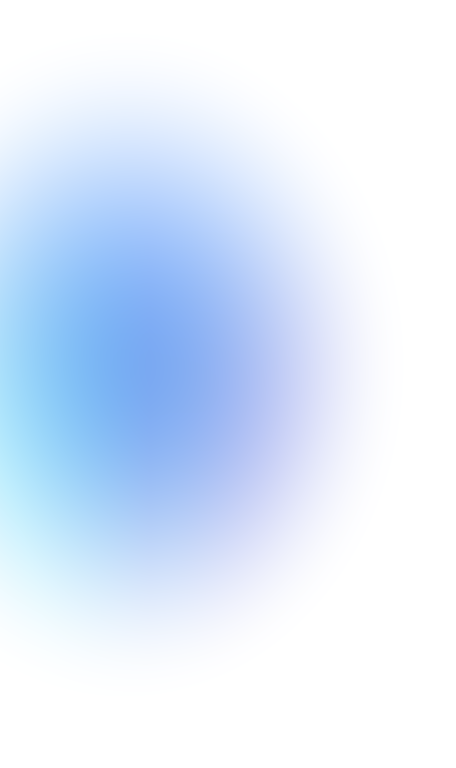
Give the GLSL for this background, as a WebGL 1 fragment shader.

```glsl
precision highp float;
// Soft oval glow on white: blue core, cyan lower left, violet right.

uniform vec2 u_resolution;

#define GLOW_CENTER vec2(0.274, 0.525)
#define GLOW_RADIUS vec2(0.640, 0.452)
#define GLOW_FALLOFF 2.3
#define GLOW_STRENGTH 0.53
#define HUE_AXIS 0.329
#define HUE_SPREAD 2.3
#define HUE_TILT 2.7

// Tints are stored as the light each one removes from white, relative to red.
const vec3 CYAN_INK = vec3(1.0, 0.27, 0.03);
const vec3 BLUE_INK = vec3(1.0, 0.65, 0.10);
const vec3 SKY_INK = vec3(1.0, 0.62, 0.03);
const vec3 VIOLET_INK = vec3(1.0, 0.88, 0.17);

// Bell-shaped oval that fades smoothly to zero at its rim.
float ovalGlow(vec2 uv) {
  vec2 offset = (uv - GLOW_CENTER) / GLOW_RADIUS;
  return pow(max(1.0 - dot(offset, offset), 0.0), GLOW_FALLOFF);
}

// Cyan to violet across the canvas, with a wider spread towards the bottom.
vec3 inkAt(vec2 uv) {
  float spread = HUE_SPREAD * max(1.0 + HUE_TILT * (0.505 - uv.y), 0.3);
  float hue = clamp((uv.x - HUE_AXIS) * spread, -1.0, 1.0);
  vec3 core = mix(BLUE_INK, SKY_INK, smoothstep(0.50, 0.76, uv.y));
  vec3 ink = mix(core, CYAN_INK, max(-hue, 0.0));
  return mix(ink, VIOLET_INK, smoothstep(0.0, 1.0, hue));
}

void main() {
  vec2 uv = gl_FragCoord.xy / u_resolution;
  vec3 color = vec3(1.0) - GLOW_STRENGTH * ovalGlow(uv) * inkAt(uv);
  gl_FragColor = vec4(color, 1.0);
}
```
